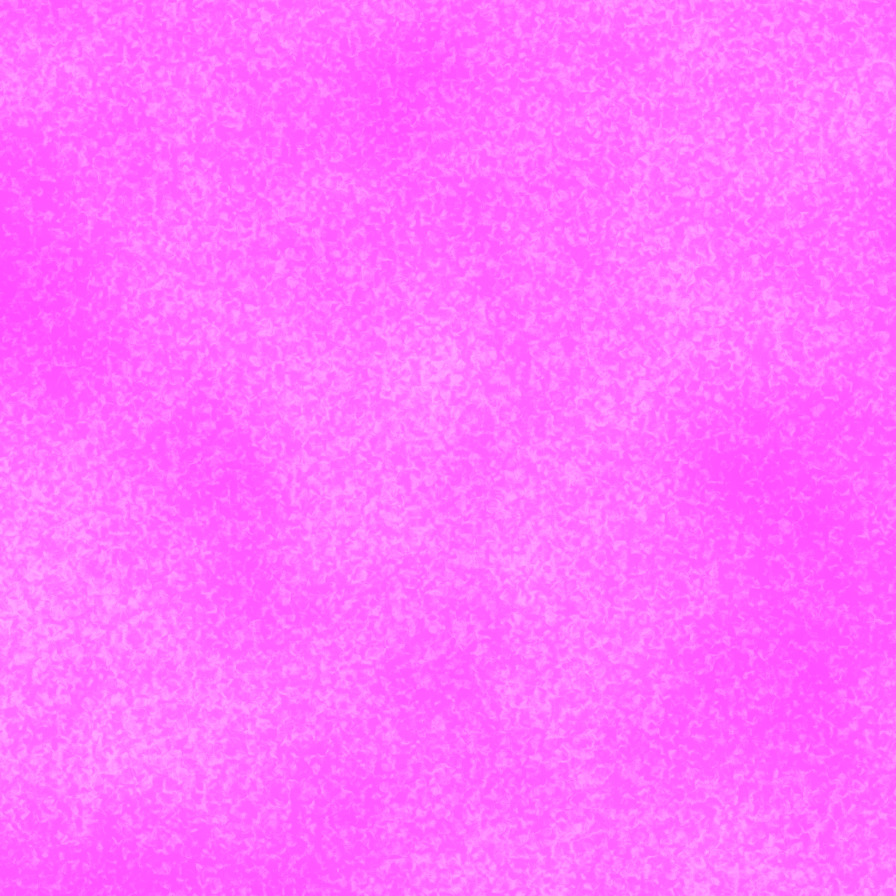
This texture is drawn by a Shadertoy shader. Its source:

```glsl
// Mottled magenta paper: broad soft clouds under a dense layer of tiny
// curled pale flecks. Both come from fractal value noise; the flecks are
// domain warped, soft-thresholded and thicker where the clouds are light.

float hash(vec2 p)
{
    vec3 q = fract(vec3(p.xyx) * 0.1031);
    q += dot(q, q.yzx + 33.33);
    return fract((q.x + q.y) * q.z);
}

float valueNoise(vec2 p)
{
    vec2 cell = floor(p);
    vec2 f = fract(p);
    f = f * f * (3.0 - 2.0 * f);
    float bottom = mix(hash(cell), hash(cell + vec2(1, 0)), f.x);
    float top = mix(hash(cell + vec2(0, 1)), hash(cell + vec2(1, 1)), f.x);
    return mix(bottom, top, f.y);
}

// Octaves are rotated against each other to hide the lattice.
float fbm(vec2 p, int octaves)
{
    float sum = 0.0, weight = 0.5, total = 0.0;
    for (int i = 0; i < octaves; i++)
    {
        sum += weight * valueNoise(p);
        total += weight;
        weight *= 0.5;
        p = mat2(1.6, 1.2, -1.2, 1.6) * p + 17.3;
    }
    return sum / total;
}

void mainImage(out vec4 fragColor, in vec2 fragCoord)
{
    vec2 uv = fragCoord / iResolution.y;

    // Broad clouds, about a quarter of the canvas wide
    float cloud = fbm(uv * 4.5 + 41.0, 5) - 0.5;

    // Fine curled flecks
    vec2 curl = vec2(valueNoise(uv * 150.0 + 7.0), valueNoise(uv * 150.0 + 213.0)) - 0.5;
    float grain = fbm(uv * 180.0 + curl * 0.9 + 300.0, 3);
    float fleck = smoothstep(0.30, 0.95, grain + 0.35 * cloud);

    // Only green varies: more of it makes the magenta paler
    float green = 0.371 + 0.21 * cloud + 0.21 * fleck;
    fragColor = vec4(1.0, green, 1.0, 1.0);
}
```
